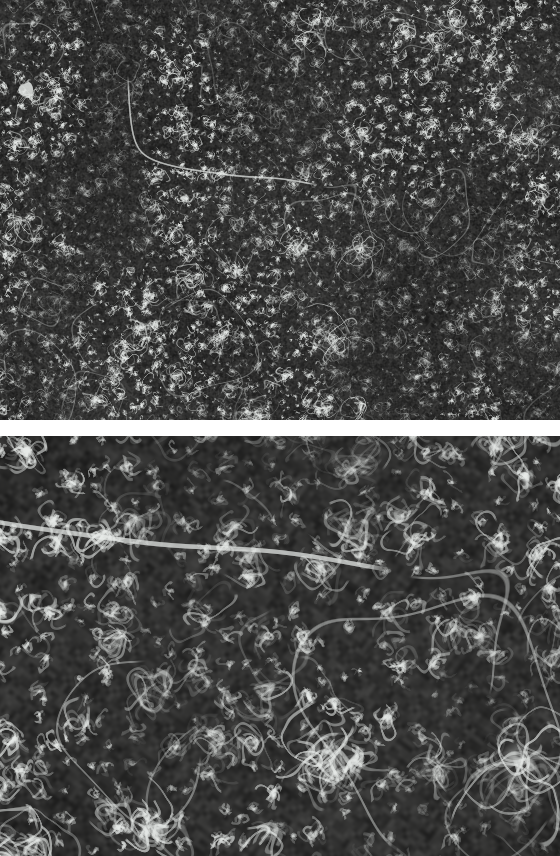
Top, the full canvas; bottom, a detail of the centre.
Give the GLSL for this texture, as a WebGL 1 fragment shader.

```glsl
precision highp float;
// Pale lint scattered over dark grainy cloth: knots of curled fibres in four sizes,
// with some long loose hairs. Every fibre is an arc of a bent, flattened circle,
// scattered by a hash around knot centres on jittered grids.

uniform vec2 u_resolution;

const float TAU = 6.28319;
const vec3 CLOTH_TINT = vec3(1.0, 1.0, 0.985);
const vec3 FIBRE_COLOUR = vec3(0.985, 1.0, 0.99);
const float FIBRE_HALF_WIDTH = 0.0011;

vec4 hash4(vec2 p) {
  vec4 q = fract(p.xyxy * vec4(0.1031, 0.1030, 0.0973, 0.1099));
  q += dot(q, q.wzxy + 33.33);
  return fract((q.xxyz + q.yzzw) * q.zywx);
}

// Two independent channels of smooth value noise.
vec2 noise2(vec2 p) {
  vec2 i = floor(p);
  vec2 f = fract(p);
  f = f * f * (3.0 - 2.0 * f);
  vec2 low = mix(hash4(i).xy, hash4(i + vec2(1.0, 0.0)).xy, f.x);
  vec2 high = mix(hash4(i + vec2(0.0, 1.0)).xy, hash4(i + 1.0).xy, f.x);
  return mix(low, high, f.y);
}

vec2 direction(float angle) {
  return vec2(cos(angle), sin(angle));
}

// Pushes a circle of the given radius out of round.
vec2 bend(vec2 v, float radius, vec2 phase) {
  return v + 0.2 * radius * sin(v.yx * 2.6 / radius + TAU * phase);
}

// Antialiased line; lines thinner than a pixel fade instead of vanishing.
float stroke(float dist, float halfWidth, float pixel) {
  float w = max(halfWidth, 0.5 * pixel);
  return clamp((w - dist) / pixel + 0.5, 0.0, 1.0) * halfWidth / w;
}

// Part of a ring around the origin, kept where it faces a direction.
float arc(vec2 v, float radius, vec2 face, float cut, float halfWidth, float pixel) {
  float len = max(length(v), 0.0001);
  float kept = smoothstep(cut - 0.1, cut + 0.1, dot(v, face) / len);
  return kept * stroke(abs(len - radius), halfWidth, pixel);
}

// Knots of fibres, one per grid cell, with loops that meet near the knot centre.
float knots(vec2 p, float cells, float strands, float share, float seed, float pixel) {
  vec2 q = p * cells;
  float fluff = smoothstep(0.3, 0.7, noise2(p * 230.0).x);
  float light = 0.0;
  for (int y = -1; y <= 1; y++) {
    for (int x = -1; x <= 1; x++) {
      vec2 id = floor(q) + vec2(float(x), float(y));
      vec4 h = hash4(id + seed);
      vec2 d = q - id - h.xy;
      float size = mix(0.45, 1.0, h.z * h.z);
      if (h.w > share || length(d) > size) continue;
      light += 1.1 * fluff * exp(-dot(d, d) / (0.007 * size * size));
      for (int k = 0; k < 16; k++) {
        if (float(k) >= strands) break;
        vec4 a = hash4(id + float(k + 1) * vec2(37.0, 91.0) + seed);
        float angle = TAU * a.x;
        float radius = size * mix(0.1, 0.42, a.z * a.z);
        vec2 face = direction(angle + 0.5 * TAU + 4.0 * (a.w - 0.5));
        vec2 v = bend(d - direction(angle) * radius * mix(0.5, 1.1, a.y), radius, a.wy);
        v += face * dot(v, face) * 0.6 * a.y;
        float glow = fract(a.x * 7.0 + a.y * 5.0);
        light += mix(0.15, 1.0, glow * glow)
          * arc(v, radius, face, mix(-1.0, 0.4, a.w), FIBRE_HALF_WIDTH * cells, pixel * cells);
      }
    }
  }
  return light;
}

// Long single hairs scattered over the whole canvas.
float looseHairs(vec2 p, vec2 extent, float pixel) {
  float light = 0.0;
  for (int k = 0; k < 44; k++) {
    vec4 a = hash4(vec2(float(k) * 17.0, 211.0));
    vec4 b = hash4(vec2(float(k) * 29.0, 503.0));
    float radius = mix(0.025, 0.14, a.z * a.z);
    vec2 v = bend(p - a.xy * extent, radius, b.zw);
    light += mix(0.2, 0.6, b.x)
      * arc(v, radius, direction(TAU * a.w), mix(-0.9, 0.6, b.y), 0.0009, pixel);
  }
  return light;
}

// One thick hair that drops, bends and runs on: a skewed hyperbola branch.
float sweepingHair(vec2 p, vec2 corner, float turn, float reach, float pixel) {
  vec2 u = p - corner;
  u.y += 0.1 * (u.x - 0.2);
  float dist = abs(u.x * u.y - turn) / max(length(u), 0.001);
  float kept = step(0.0, u.x) * smoothstep(reach, reach - 0.03, u.x)
    * smoothstep(0.22, 0.17, u.y);
  return kept * stroke(dist, 0.0017, pixel);
}

float fleck(vec2 p, vec2 centre, float radius, float pixel) {
  float edge = radius * mix(0.6, 1.3, noise2(p * 70.0).x);
  return smoothstep(pixel, -pixel, length(p - centre) - edge);
}

void main() {
  float pixel = 1.0 / u_resolution.y;
  vec2 p = gl_FragCoord.xy * pixel;
  vec2 extent = vec2(u_resolution.x * pixel, 1.0);
  vec2 slowWarp = (noise2(p * 9.0) - 0.5) * 0.02;
  vec2 curled = p + (noise2(p * 28.0) - 0.5) * 0.009 + (noise2(p * 85.0 + 40.0) - 0.5) * 0.003;

  // Cloth with fine grain and broad shading.
  vec2 weave = mat2(0.8, 0.6, -0.6, 0.8) * p;
  float cloth = 0.185 + 0.1 * (noise2(weave * 260.0).x - 0.5)
    + 0.06 * (noise2(weave * 100.0 + 9.0).y - 0.5) + 0.05 * (noise2(p * 4.0).y - 0.5);

  // Lint, thinner over the bare patches.
  float cover = mix(0.4, 1.5, smoothstep(0.2, 0.8, noise2(p * 7.0 + 3.0).x));
  float light = cover * (0.5 * knots(curled, 46.0, 6.0, 1.0, 11.0, pixel)
    + 0.75 * knots(curled, 22.0, 12.0, 0.9, 307.0, pixel)
    + 0.75 * knots(curled, 13.0, 14.0, 0.8, 431.0, pixel));
  light += 1.1 * knots(curled, 6.5, 16.0, 0.3, 619.0, pixel);
  light += looseHairs(p + slowWarp, extent, pixel);
  light += 1.3 * sweepingHair(p + 0.3 * slowWarp, vec2(0.3, 0.585), 0.0014, 0.46, pixel);
  light += 1.8 * fleck(p, vec2(0.06, 0.787), 0.02, pixel);

  float lint = 0.9 * (1.0 - exp(-light));
  gl_FragColor = vec4(mix(cloth * CLOTH_TINT, FIBRE_COLOUR, lint), 1.0);
}
```
